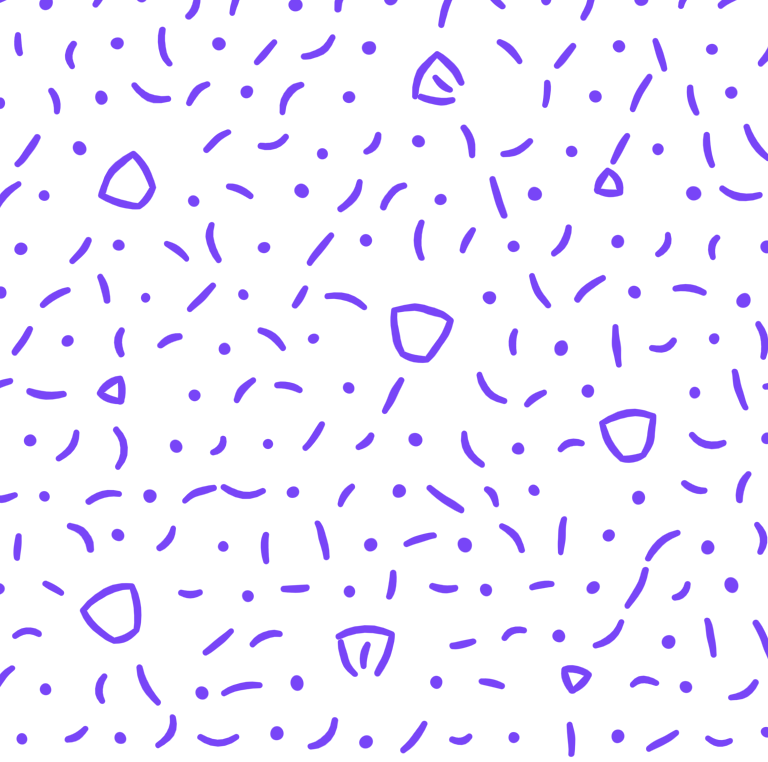
Write a WebGL 2 fragment shader that draws this pattern.

```glsl
#version 300 es
precision highp float;
// Hand-drawn violet confetti: short bowed strokes, dots and a few outlined horns on white.

uniform vec2 u_resolution;
out vec4 fragColor;

const vec3 PAPER = vec3(1.0);
const vec3 INK = vec3(0.47, 0.27, 0.97);
const float MARK_CELL = 0.0645;             // spacing of strokes and dots
const float MARK_JITTER = 0.28;             // in cells
const float HORN_CELL = 0.3334;             // spacing of horns
const float PEN = 0.0047;                   // half width of a stroke
const float DOT_RADIUS = 0.0084;
const vec2 STROKE_LENGTH = vec2(0.022, 0.052);
const float STROKE_BOW = 0.38;              // control offset over length
const float LEAN = 0.95;                    // favoured stroke angle
const float HORN_SIZE = 0.05;
const float TRIANGLE_SIZE = 0.024;
const float WOBBLE = 0.0022;                // unsteadiness of the hand
const float WOBBLE_SCALE = 55.0;

vec3 hash3(vec2 cell, float seed) {
  vec3 h = fract(vec3(cell.xyx + seed) * vec3(0.1031, 0.1030, 0.0973));
  h += dot(h, h.yxz + 33.33);
  return fract((h.xxy + h.yzz) * h.zyx);
}

vec2 noise2(vec2 p) {
  vec2 i = floor(p), f = fract(p);
  f = f * f * (3.0 - 2.0 * f);
  vec2 low = mix(hash3(i, 7.0).xy, hash3(i + vec2(1, 0), 7.0).xy, f.x);
  vec2 high = mix(hash3(i + vec2(0, 1), 7.0).xy, hash3(i + vec2(1, 1), 7.0).xy, f.x);
  return mix(low, high, f.y);
}

mat2 rotation(float a) {
  return mat2(cos(a), -sin(a), sin(a), cos(a));
}

// Distance to a bowed pen line from a to b, slightly thinner at its ends.
float penLine(vec2 p, vec2 a, vec2 b, float bow) {
  vec2 control = 0.5 * (a + b) + bow * vec2(a.y - b.y, b.x - a.x);
  vec2 from = a;
  float d = 1.0;
  for (int i = 1; i <= 6; i++) {
    float t = float(i) / 6.0;
    vec2 to = mix(mix(a, control, t), mix(control, b, t), t);
    vec2 v = to - from, w = p - from;
    float h = clamp(dot(w, v) / dot(v, v), 0.0, 1.0);
    float along = t + (h - 1.0) / 6.0;
    float width = PEN * (0.86 + 0.8 * along * (1.0 - along));
    d = min(d, length(w - v * h) - width);
    from = to;
  }
  return d;
}

// Horn of one coarse cell: centre, size and kind (0 closed, 1 open, 2 triangle).
vec4 hornAt(vec2 cell) {
  vec3 h = hash3(cell, 41.0);
  float kind = mod(cell.x + 2.0 * cell.y, 4.0);
  kind = kind > 2.5 ? 0.0 : kind;
  float size = kind > 1.5 ? TRIANGLE_SIZE : HORN_SIZE * mix(0.9, 1.1, h.z);
  return vec4((cell + 0.26 + 0.48 * h.xy) * HORN_CELL, size, kind);
}

float hornDistance(vec2 p) {
  vec2 cell = floor(p / HORN_CELL);
  vec4 horn = hornAt(cell);
  if (distance(p, horn.xy) > 0.1) return 1.0;
  vec3 h = hash3(cell, 83.0);
  vec2 q = rotation((h.x - 0.5) * 2.2) * (p - horn.xy);
  float s = horn.z;
  bool isOpen = horn.w == 1.0, isTriangle = horn.w == 2.0;
  vec2 base = s * vec2(isTriangle ? 0.06 : 0.3, -0.5);
  vec2 rim = s * vec2(0.68, 0.42 + 0.1 * h.y);
  vec2 mirror = vec2(-1, 1);
  float d = penLine(q, rim * mirror, rim, 0.24);
  float cut = isOpen ? 0.15 : 0.0;
  d = min(d, penLine(q, base, rim, -0.12));
  d = min(d, penLine(q, base * mirror, mix(rim, base, cut) * mirror, 0.16));
  if (isOpen) return min(d, penLine(q, s * vec2(-0.05, -0.3), s * vec2(0.06, 0.22), 0.15));
  return min(d, penLine(q, base * mirror, base, -0.15));
}

// Stroke or dot of one fine cell; strokes close to a horn radiate from it.
float markDistance(vec2 p, vec2 cell, float stagger) {
  vec3 h = hash3(cell, 113.0), g = hash3(cell, 197.0);
  vec2 centre = (cell + vec2(stagger, 0.0) + 0.5 + (h.xy - 0.5) * MARK_JITTER) * MARK_CELL;
  vec4 horn = hornAt(floor(centre / HORN_CELL));
  vec2 away = centre - horn.xy;
  float clearing = horn.z + 0.028;
  if (length(away) < clearing) return 1.0;
  vec2 q = p - centre;
  float lattice = mod(cell.x + 2.0 * cell.y, 5.0);
  if (lattice == 0.0 || lattice == 2.0) {
    q = rotation(6.28 * g.x) * q * vec2(1.0, 1.0);
    return length(q * vec2(1.0, mix(0.88, 1.06, g.y))) - DOT_RADIUS * mix(0.8, 1.1, g.z);
  }
  float spread = 2.0 * g.x - 1.0;
  float angle = LEAN + 1.57 * sign(spread) * pow(abs(spread), 1.3);
  if (length(away) < clearing + 0.045) angle = atan(away.y, away.x) + 0.3 * spread;
  vec2 tip = vec2(0.5 * mix(STROKE_LENGTH.x, STROKE_LENGTH.y, g.y), 0.0);
  float bow = STROKE_BOW * (2.0 * g.z - 1.0);
  return penLine(rotation(angle) * q, -tip, tip, bow);
}

void main() {
  vec2 p = gl_FragCoord.xy / u_resolution.y;
  float pixel = 1.0 / u_resolution.y;
  p += WOBBLE * (noise2(p * WOBBLE_SCALE + 20.0) - 0.5);
  float d = hornDistance(p);
  for (int j = -1; j <= 1; j++) {
    float row = floor(p.y / MARK_CELL) + float(j);
    float stagger = 0.5 * mod(row, 2.0);
    float column = floor(p.x / MARK_CELL - stagger);
    for (int i = -1; i <= 1; i++)
      d = min(d, markDistance(p, vec2(column + float(i), row), stagger));
  }
  float ink = 1.0 - smoothstep(-0.8 * pixel, 0.8 * pixel, d);
  fragColor = vec4(mix(PAPER, INK, ink), 1.0);
}
```
